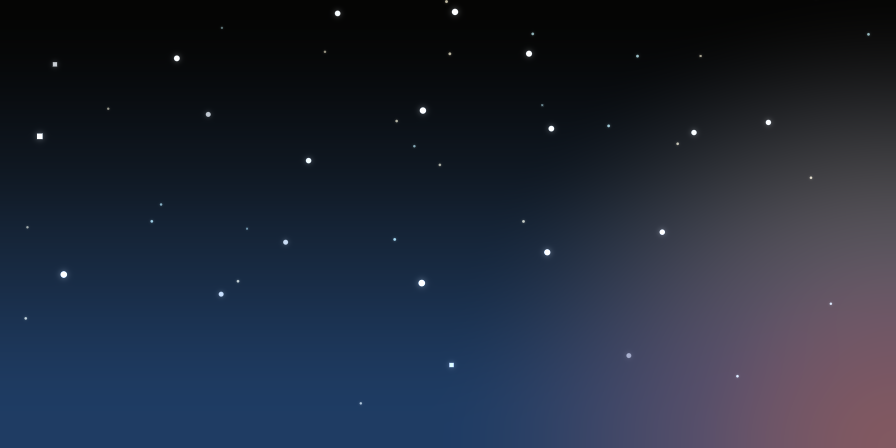
Give the GLSL for this background, as a Shadertoy shader.

```glsl
#define ZENITH vec3(0.018, 0.018, 0.015)
#define DUSK vec3(0.075, 0.120, 0.175)
#define DEEP_BLUE vec3(0.120, 0.235, 0.390)
#define HAZE_LOW vec3(0.385, 0.325, 0.420)
#define HAZE_HIGH vec3(0.430, 0.395, 0.380)
#define EMBER vec3(0.520, 0.350, 0.375)
#define HAZE_REACH 1.05
#define STAR_FLOOR 0.16
#define BRIGHT_RADIUS 0.0072
#define FAINT_RADIUS 0.0032

vec3 hash3(vec2 cell, float seed) {
    vec3 q = fract(vec3(cell, seed) * vec3(0.1031, 0.1030, 0.0973) + 0.137);
    q += dot(q, q.yzx + 33.33);
    return fract((q.xxy + q.yzz) * q.zyx);
}

// Vertical night gradient
vec3 nightSky(float height) {
    float depth = 1.0 - height;
    vec3 sky = mix(ZENITH, DUSK, smoothstep(0.0, 0.58, depth));
    return mix(sky, DEEP_BLUE, smoothstep(0.35, 0.95, depth));
}

// One jittered star per cell; every star stays inside its own cell
vec3 starLayer(vec2 p, float cellSize, float radius, float density,
               float tintAmount, float seed) {
    vec2 cell = floor(p / cellSize);
    vec3 place = hash3(cell, seed);
    vec3 look = hash3(cell, seed + 17.0);
    vec2 center = (cell + mix(vec2(0.16), vec2(0.84), place.xy)) * cellSize;
    vec2 offset = abs(p - center);

    // A few stars are square, the rest round
    float roundDist = length(offset);
    float squareDist = max(offset.x, offset.y) * 1.15;
    float dist = look.x > 0.85 ? squareDist : roundDist;

    float size = radius * mix(0.75, 1.0, look.y);
    float soft = max(0.7 / iResolution.y, 0.25 * size);
    float core = 1.0 - smoothstep(size - soft, size + soft, dist);
    float halo = 0.18 * exp(-pow(roundDist / (1.6 * size), 2.0));

    float present = step(place.z, density) * step(STAR_FLOOR, center.y);
    float power = mix(0.5, 1.0, sqrt(look.y));
    vec3 tint = mix(vec3(0.55, 0.95, 1.0), vec3(1.0, 0.9, 0.6), step(0.5, look.z));
    return present * power * (core + halo) * mix(vec3(0.96, 0.98, 1.0), tint, tintAmount);
}

void mainImage(out vec4 fragColor, in vec2 fragCoord) {
    vec2 p = fragCoord / iResolution.y;
    float aspect = iResolution.x / iResolution.y;

    // Warm haze rising from the lower right corner
    float glowDist = length(p - vec2(aspect, 0.0));
    float haze = 1.0 - smoothstep(0.22, HAZE_REACH, glowDist);
    float ember = 1.0 - smoothstep(0.0, 0.48, glowDist);
    vec3 hazeColor = mix(HAZE_LOW, HAZE_HIGH, smoothstep(0.1, 0.7, p.y));
    vec3 color = mix(nightSky(p.y), hazeColor, haze);
    color = mix(color, EMBER, ember * 0.9);

    // Large stars fade inside the haze, small tinted ones remain
    vec3 bright = starLayer(p, 0.27, BRIGHT_RADIUS, 0.75, 0.0, 3.0);
    color += bright * (1.0 - smoothstep(0.3, 0.8, haze));
    for (int i = 0; i < 2; i++) {
        float layer = float(i);
        color += 0.65 * starLayer(p + 0.071 * layer, 0.21 + 0.04 * layer,
                                  FAINT_RADIUS, 0.45, 0.45, 29.0 + 11.0 * layer);
    }

    fragColor = vec4(clamp(color, 0.0, 1.0), 1.0);
}
```
